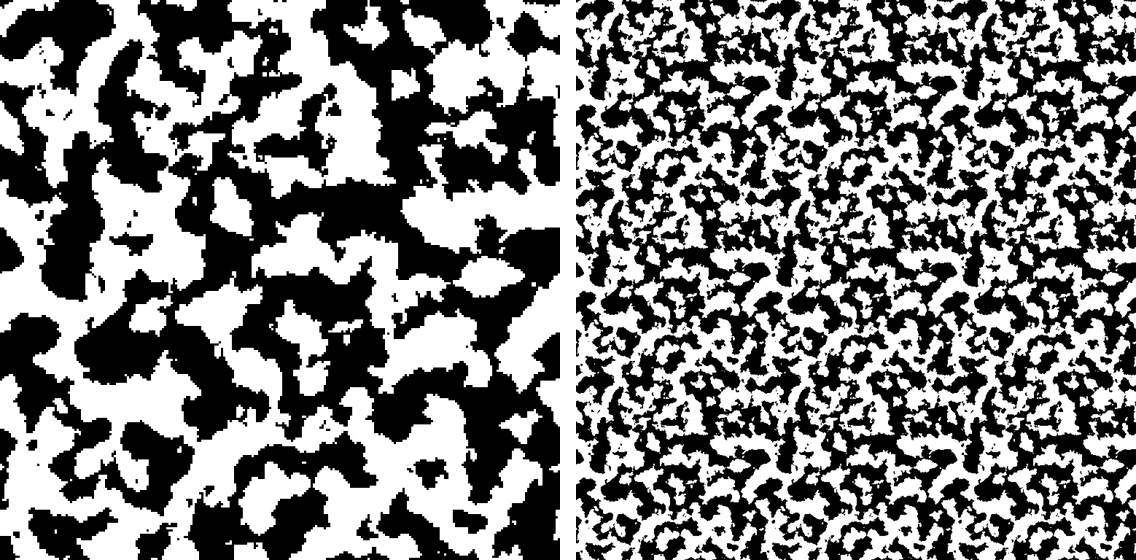
Left: one tile. Right: repeated 3 by 3.
Reproduce this texture procedurally as a three.js fragment shader.

```glsl
varying vec2 vUv;

const float TAU = 6.2831853;
const float GRID_CELLS = 256.0;
const float BASE_REPEATS = 12.0;
const float OCTAVE_GAIN = 0.5;
const float INK_LEVEL = 0.004;
const vec3 BLACK = vec3(0.0);
const vec3 WHITE = vec3(1.0);

float hash(vec2 cell, float seed) {
  vec3 q = fract(vec3(cell.xyx + seed) * vec3(0.1031, 0.1030, 0.0973));
  q += dot(q, q.yzx + 33.33);
  return fract((q.x + q.y) * q.z);
}

// Slope contribution of one lattice corner, wrapped to the period
float cornerSlope(vec2 cell, vec2 corner, vec2 local, float period, float seed) {
  float angle = TAU * hash(mod(cell + corner, period), seed);
  return dot(vec2(cos(angle), sin(angle)), local - corner);
}

float gradientNoise(vec2 p, float period, float seed) {
  vec2 cell = floor(p);
  vec2 f = fract(p);
  vec2 ease = f * f * f * (f * (f * 6.0 - 15.0) + 10.0);
  float bottom = mix(cornerSlope(cell, vec2(0.0, 0.0), f, period, seed),
                     cornerSlope(cell, vec2(1.0, 0.0), f, period, seed), ease.x);
  float top = mix(cornerSlope(cell, vec2(0.0, 1.0), f, period, seed),
                  cornerSlope(cell, vec2(1.0, 1.0), f, period, seed), ease.x);
  return mix(bottom, top, ease.y);
}

// Octaves are shifted so that their lattice points do not coincide
float layeredNoise(vec2 uv, float repeats, float gain) {
  float sum = 0.0;
  float amplitude = 1.0;
  for (int i = 0; i < 4; i++) {
    float octave = float(i);
    vec2 shift = octave * vec2(0.37, 0.61);
    sum += amplitude * gradientNoise(uv * repeats + shift, repeats, 17.0 + octave * 31.0);
    repeats *= 2.0;
    amplitude *= gain;
  }
  return sum;
}

// Two-tone value of one square grid cell
float cellTone(vec2 center, float cells) {
  vec2 uv = fract(center / cells);
  return step(INK_LEVEL, layeredNoise(uv, BASE_REPEATS, OCTAVE_GAIN));
}

// Box filter across the nearest grid lines keeps the steps crisp at any size
float filteredTone(vec2 uv, float cells) {
  vec2 p = uv * cells;
  vec2 corner = floor(p + 0.5);
  vec2 blend = clamp((p - corner) / max(fwidth(p), vec2(0.0001)) + 0.5, 0.0, 1.0);
  float bottom = mix(cellTone(corner + vec2(-0.5, -0.5), cells),
                     cellTone(corner + vec2(0.5, -0.5), cells), blend.x);
  float top = mix(cellTone(corner + vec2(-0.5, 0.5), cells),
                  cellTone(corner + vec2(0.5, 0.5), cells), blend.x);
  return mix(bottom, top, blend.y);
}

void main() {
  float tone = filteredTone(vUv, GRID_CELLS);
  gl_FragColor = vec4(mix(BLACK, WHITE, tone), 1.0);
}
```
